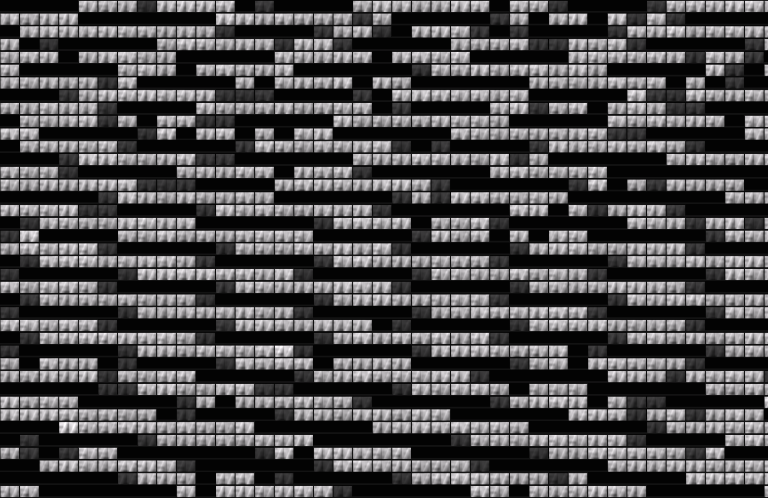
Write a Shadertoy shader that draws this pattern.

```glsl
// Rows of embossed grey tiles, lit in staggered runs between black gaps.

float hash(vec2 p) {
    vec3 q = fract(vec3(p.xyx) * 0.1031);
    q += dot(q, q.yzx + 33.33);
    return fract((q.x + q.y) * q.z);
}

float valueNoise(vec2 p) {
    vec2 i = floor(p), f = fract(p);
    f = f * f * (3.0 - 2.0 * f);
    return mix(mix(hash(i), hash(i + vec2(1, 0)), f.x),
               mix(hash(i + vec2(0, 1)), hash(i + vec2(1, 1)), f.x), f.y);
}

// Lamp level of a cell: runs of 15 columns shift by 5 in each row
float cellLevel(vec2 cell) {
    float away = abs(cell.y - 22.5);
    float bend = max(away - 2.5, 0.0);
    float start = floor(5.0 * cell.y + 6.5 - 0.045 * bend * bend);
    float fromCentre = abs(mod(cell.x - start, 15.0) - 4.5);

    // Runs fray and break up away from the calm middle rows
    float wear = smoothstep(2.0, 8.0, away);
    fromCentre += (hash(cell + 71.0) - 0.5) * 2.0 * wear;
    float level = fromCentre < 4.2 ? 1.0 : fromCentre < 5.0 ? 0.3 : 0.0;

    float chance = hash(cell + 17.0);
    if (chance < 0.06 * wear) level = 0.0;
    else if (chance < 0.12 * wear) level = min(level, 0.3);
    else if (chance > 1.0 - 0.015 * wear) level = 1.15;
    return level * (0.94 + 0.12 * hash(cell + 5.0));
}

// Two slanted facets side by side, lit from the upper left
float tileRelief(vec2 f, vec2 cell) {
    vec2 facet = vec2(fract(2.0 * f.x), f.y);
    float tone = 0.77 - 0.17 * f.y;
    float slope = facet.x - 0.95 + 0.55 * facet.y;
    tone -= 0.26 * smoothstep(-0.12, 0.3, slope);
    tone -= 0.16 * (1.0 - smoothstep(0.0, 0.25, facet.x)) * f.y;
    tone += 0.08 * (1.0 - smoothstep(0.0, 0.16, abs(slope + 0.2)));
    float grain = valueNoise(f * vec2(7.0, 5.0) + hash(cell) * 4.0);
    return tone + 0.22 * (grain - 0.5);
}

void mainImage(out vec4 fragColor, in vec2 fragCoord) {
    vec2 grid = vec2(39.2, 39.0);
    vec2 uv = fragCoord / iResolution.xy;
    vec2 p = vec2(uv.x, 1.0 - uv.y) * grid;
    vec2 cell = floor(p), f = fract(p);
    vec2 pixel = grid / iResolution.xy;

    // Dark joints around each tile
    vec2 inset = 0.5 - abs(f - 0.5);
    vec2 face = smoothstep(vec2(0.025, 0.065) - 0.5 * pixel,
                           vec2(0.025, 0.065) + 0.5 * pixel, inset);
    float mask = face.x * face.y;

    float tone = tileRelief(f, cell) * cellLevel(cell) * mix(0.1, 1.0, mask);

    // Faint rail visible beneath every row, even across the gaps
    float rail = 1.0 - smoothstep(0.03, 0.03 + pixel.y, abs(f.y - 0.92));
    tone = max(tone, 0.01 + 0.06 * rail);

    fragColor = vec4(tone * vec3(1.0, 0.985, 1.0), 1.0);
}
```
